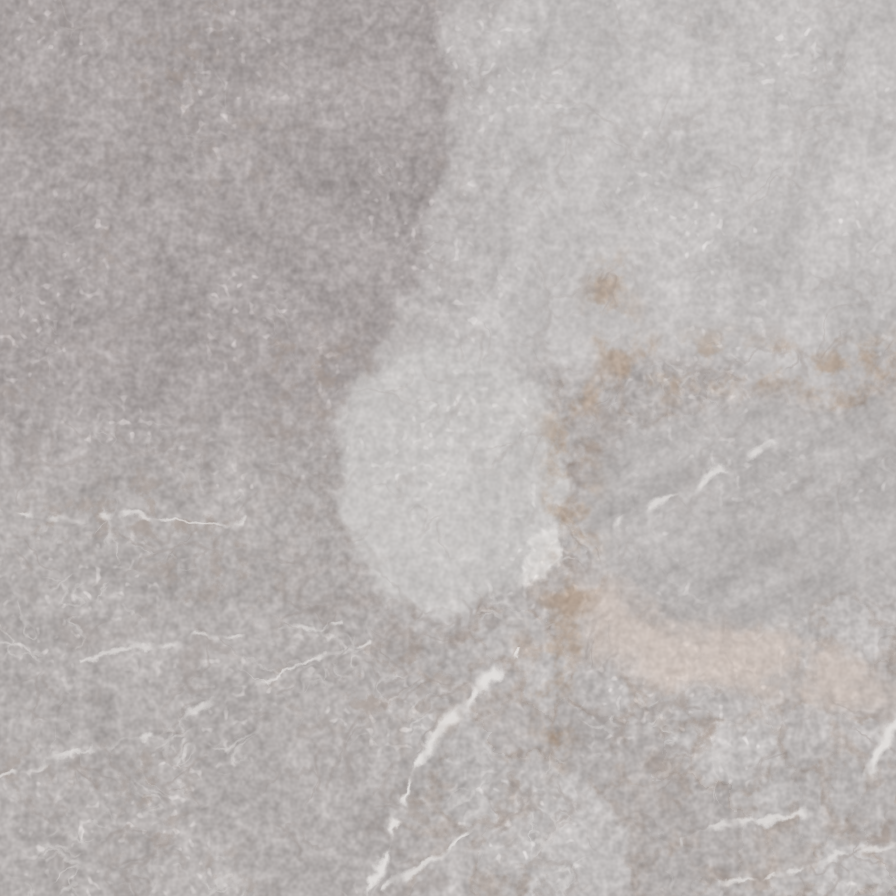
This texture is drawn by a three.js fragment shader. Its source:

```glsl
varying vec2 vUv;

const vec3 DARK_STONE = vec3(0.665, 0.64, 0.638);
const vec3 GREY_STONE = vec3(0.705, 0.687, 0.682);
const vec3 PALE_STONE = vec3(0.762, 0.75, 0.747);
const vec3 BLOB_STONE = vec3(0.785, 0.776, 0.771);
const vec3 SLAB_STONE = vec3(0.722, 0.708, 0.704);
const vec3 BEIGE = vec3(0.795, 0.75, 0.722);
const vec3 TAN = vec3(0.69, 0.605, 0.53);
const vec3 SEAM = vec3(0.61, 0.57, 0.553);
const vec3 WHITE = vec3(0.89, 0.88, 0.872);
const float WARP = 0.06;
const float ROUGHNESS = 0.012;
const float PEBBLE_SCALE = 15.0;
const float MOTTLE = 0.075;
const float GRAIN = 0.045;
const float FLECK = 0.1;

vec3 colour = GREY_STONE;

void paint(vec3 ink, float amount) {
  colour = mix(colour, ink, amount);
}

float hash(vec2 p) {
  vec3 q = fract(p.xyx * 0.1031);
  q += dot(q, q.yzx + 33.33);
  return fract((q.x + q.y) * q.z);
}

float corner(vec2 cell, vec2 offset) {
  float a = 6.2832 * hash(cell);
  return dot(vec2(cos(a), sin(a)), offset);
}

float noise(vec2 p) {
  vec2 i = floor(p), f = fract(p), e = vec2(1.0, 0.0);
  vec2 s = f * f * f * (f * (f * 6.0 - 15.0) + 10.0);
  float low = mix(corner(i, f), corner(i + e, f - e), s.x);
  float high = mix(corner(i + e.yx, f - e.yx), corner(i + 1.0, f - 1.0), s.x);
  return 1.4 * mix(low, high, s.y);
}

float fbm(vec2 p) {
  float sum = 0.0, amp = 0.5;
  for (int i = 0; i < 5; i++) {
    sum += amp * noise(p);
    p = mat2(1.6, 1.2, -1.2, 1.6) * p + 7.3;
    amp *= 0.55;
  }
  return sum;
}

vec2 rotate(vec2 p, float a) {
  return vec2(cos(a) * p.x + sin(a) * p.y, cos(a) * p.y - sin(a) * p.x);
}

float ellipse(vec2 p, vec4 e, float angle, float soft) {
  return 1.0 - smoothstep(1.0 - soft, 1.0 + soft, length(rotate(p - e.xy, angle) / e.zw));
}

float segment(vec2 p, vec4 s) {
  vec2 ab = s.zw - s.xy, ap = p - s.xy;
  return length(ap - ab * clamp(dot(ap, ab) / dot(ab, ab), 0.0, 1.0));
}

// Wider veins are also whiter
void vein(vec2 p, vec4 ends, float width) {
  float w = max(width * (0.8 + 1.3 * noise(p * 25.0)), 0.0005);
  float line = 1.0 - smoothstep(0.2 * w, w + 0.0025, segment(p, ends));
  paint(WHITE, line * smoothstep(-0.5, 0.2, noise(p * 43.0)) * min(0.5 + 60.0 * width, 0.92));
}

// Broken web of short cracks
float crackle(vec2 p) {
  float coarse = 1.0 - smoothstep(0.0, 0.1, abs(noise(p)));
  float fine = 1.0 - smoothstep(0.0, 0.16, abs(noise(p * 2.1 + 9.0)));
  return max(coarse, 0.8 * fine) * smoothstep(-0.1, 0.4, noise(p * 1.3 + 5.0));
}

// x: gap between the two nearest cells, y: random tone
vec2 pebbles(vec2 p) {
  float near = 9.0, next = 9.0, tone = 0.0;
  for (int k = 0; k < 9; k++) {
    vec2 cell = floor(p) + vec2(mod(float(k), 3.0), floor(float(k) / 3.0)) - 1.0;
    float d = length(cell + vec2(hash(cell), hash(cell + 41.0)) - p);
    next = min(next, max(d, near));
    if (d < near) { near = d; tone = hash(cell + 83.0); }
  }
  return vec2(next - near, tone);
}

void main() {
  vec2 p = vUv;
  vec2 bend = vec2(fbm(p * 5.0 + 3.0), fbm(p * 5.0 + 27.0));
  vec2 rough = ROUGHNESS * vec2(fbm(p * 34.0), fbm(p * 34.0 + 19.0));
  vec2 w = p + WARP * bend + rough;
  vec2 v = p + 0.6 * WARP * bend + 0.8 * rough;
  float mottle = fbm(p * 13.0 + bend);
  float grit = fbm(p * 32.0 + 8.0);

  // Masks of the stone fields
  float upper = smoothstep(0.42, 0.6, w.y);
  float side = w.x - 0.37 - 0.11 * smoothstep(0.45, 0.8, w.y) + 0.03 * mottle;
  float pale = mix(smoothstep(-0.01, 0.015, side), smoothstep(0.0, 0.12, side), 0.4) * smoothstep(0.55, 0.61, w.y);
  float blob = ellipse(w, vec4(0.505, 0.47, 0.135, 0.145), 0.0, 0.08);
  float slab = ellipse(w, vec4(0.87, 0.44, 0.225, 0.11), 0.2, 0.09);
  float beige = ellipse(w, vec4(0.82, 0.275, 0.2, 0.045), -0.28, 0.35);
  float block = max(max(pale, blob), max(slab, beige));
  paint(DARK_STONE, upper);

  // Pebbles in gritty brown seams
  vec2 pebble = pebbles((w + rough) * PEBBLE_SCALE);
  float seam = (1.0 - smoothstep(0.0, 0.28, pebble.x)) * smoothstep(-0.35, 0.35, grit);
  vec3 rubble = mix(mix(GREY_STONE, PALE_STONE, pebble.y), mix(SEAM, TAN, 0.4), 0.6 * seam);
  paint(rubble, 0.85 * smoothstep(0.38, 0.52, w.x) * (1.0 - smoothstep(0.56, 0.62, w.y)));
  float rim = ellipse(w, vec4(0.49, 0.47, 0.19, 0.21), 0.0, 0.3);
  paint(SEAM, 0.55 * rim * smoothstep(-0.1, 0.4, grit));

  // Smooth blocks
  paint(PALE_STONE + 0.06 * fbm(rotate(p, -0.35) * vec2(22.0, 7.0)), pale);
  paint(BLOB_STONE, 0.92 * blob);
  paint(SLAB_STONE + 0.08 * fbm(rotate(p, 0.5) * vec2(8.0, 34.0)), slab);
  paint(BEIGE, 0.85 * beige * smoothstep(-0.6, 0.1, mottle));
  paint(PALE_STONE, 0.9 * ellipse(w, vec4(0.635, 0.06, 0.052, 0.075), 0.2, 0.1));
  paint(WHITE, 0.7 * ellipse(w, vec4(0.595, 0.38, 0.016, 0.03), -0.4, 0.25));

  // Ochre joints
  float joint = min(segment(w, vec4(0.62, 0.18, 0.645, 0.53)), segment(w, vec4(0.645, 0.53, 0.86, 0.61)));
  joint = min(joint, segment(w, vec4(0.86, 0.61, 1.0, 0.58)));
  joint = min(joint, segment(w, vec4(0.69, 0.69, 0.71, 0.58)));
  float near = 1.0 - smoothstep(0.004, 0.055, joint);
  paint(TAN, 0.65 * near * smoothstep(-0.15, 0.4, fbm(p * 26.0)));

  // Mottling, grain and flecks
  float calm = mix(1.0, 0.68, block);
  float patchy = smoothstep(-0.15, 0.3, fbm(p * 7.0 + 70.0));
  float speck = noise(p * 70.0) + noise(p * 118.0 + 5.0) + 0.8 * noise(p * 190.0);
  float fleck = patchy * smoothstep(0.3, 0.8, noise(p * 105.0 + 31.0) + 0.4 * grit);
  colour += calm * (MOTTLE * (mottle + 0.5 * grit) + GRAIN * speck + FLECK * fleck);
  float worn = smoothstep(-0.05, 0.4, fbm(p * 6.0 + 51.0)) * (1.0 - block);
  paint(mix(SEAM, TAN, 0.3), 0.5 * worn * smoothstep(0.0, 0.4, fbm(p * 40.0)));

  // Fine cracks, densest in broken stone
  float broken = max(near, (1.0 - block) * mix(1.0, 0.3, upper));
  paint(SEAM, 0.35 * crackle(w * 13.0 + 30.0) * mix(0.5, 1.0, broken));
  paint(WHITE, 0.42 * crackle(w * 17.0) * patchy * max(broken, 0.25));

  // Long white veins
  vein(v, vec4(0.41, 0.0, 0.47, 0.14), 0.008);
  vein(v, vec4(0.47, 0.14, 0.585, 0.27), 0.007);
  vein(v, vec4(0.43, 0.01, 0.55, 0.09), 0.005);
  vein(v, vec4(0.76, 0.06, 0.93, 0.1), 0.004);
  vein(v, vec4(0.8, 0.01, 1.0, 0.06), 0.004);
  vein(v, vec4(0.97, 0.13, 1.0, 0.21), 0.007);
  vein(v, vec4(0.0, 0.12, 0.41, 0.29), 0.003);
  vein(v, vec4(0.0, 0.43, 0.28, 0.42), 0.003);
  vein(v, vec4(0.09, 0.26, 0.38, 0.31), 0.002);
  vein(v, vec4(0.69, 0.41, 0.86, 0.5), 0.004);
  gl_FragColor = vec4(clamp(colour, 0.0, 1.0), 1.0);
}
```
